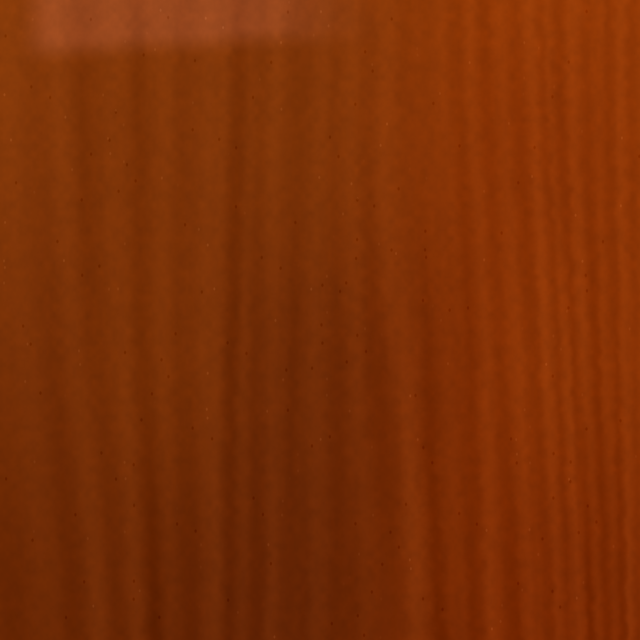
Reproduce this texture procedurally as a three.js fragment shader.

```glsl
// Polished red-brown wood with upright grain, wide at the left and narrow at the right.
varying vec2 vUv;

const vec3 DARK_WOOD = vec3(0.385, 0.138, 0.016);
const vec3 BRIGHT_WOOD = vec3(0.560, 0.245, 0.038);
const vec3 RED_TINT = vec3(0.018, -0.020, -0.012);
const vec3 STREAK_TINT = vec3(0.115, 0.075, 0.038);
const vec3 SHEEN_TINT = vec3(0.085, 0.065, 0.085);
const vec3 FLECK_TINT = vec3(0.085, 0.075, 0.065);

float hash(vec2 p) {
  return fract(sin(dot(p, vec2(127.1, 311.7))) * 43758.5453);
}

float noise(vec2 p) {
  vec2 cell = floor(p);
  vec2 f = fract(p);
  f = f * f * (3.0 - 2.0 * f);
  float low = mix(hash(cell), hash(cell + vec2(1.0, 0.0)), f.x);
  float high = mix(hash(cell + vec2(0.0, 1.0)), hash(cell + vec2(1.0, 1.0)), f.x);
  return mix(low, high, f.y);
}

float fbm(vec2 p) {
  float sum = 0.0;
  float amplitude = 0.5;
  for (int i = 0; i < 4; i++) {
    sum += amplitude * noise(p);
    p = p * 2.03 + vec2(17.3, 9.1);
    amplitude *= 0.5;
  }
  return sum / 0.9375;
}

// Follows the leaning fibres and frays their edges.
float fibreCoordinate(vec2 p) {
  float lean = 0.04 * cos(9.0 * (p.x - 0.1)) * (1.0 - p.y);
  float sway = 0.025 * (noise(p * vec2(4.0, 2.2)) - 0.5);
  float fray = 0.012 * (fbm(p * vec2(45.0, 60.0)) - 0.5);
  return p.x - lean + sway + fray;
}

// Light and dark streaks, from about -0.5 to 0.5, denser to the right.
float streaks(float x, float y) {
  float phase = 9.0 * x + 8.0 * x * x;
  float bands = 0.5 + 0.5 * sin(6.2832 * (phase + 0.9 * noise(vec2(phase * 0.7, y * 1.3))));
  float broad = noise(vec2(phase * 1.7 + 5.0, y * 1.1));
  float fine = noise(vec2(phase * 4.5 + 31.0, y * 2.0));
  return 0.36 * bands + 0.44 * broad + 0.20 * fine - 0.5;
}

// Broad light over the board: brightest at the upper right, darkest low in the middle.
vec3 boardColour(vec2 p) {
  float right = smoothstep(0.45, 0.8, p.x);
  float left = 1.0 - smoothstep(0.0, 0.42, p.x);
  float light = 0.10 + 0.47 * p.y + 0.33 * right + 0.27 * left;
  light += 0.3 * (noise(p * vec2(5.0, 3.0) + 3.7) - 0.5);
  return mix(DARK_WOOD, BRIGHT_WOOD, light) + RED_TINT * right;
}

// Pale reflection along the upper edge.
float sheen(vec2 p) {
  float edge = 0.915 + 0.05 * p.x + 0.012 * (fbm(p * 14.0) - 0.5);
  float across = smoothstep(0.02, 0.08, p.x) * (1.0 - smoothstep(0.38, 0.62, p.x));
  return smoothstep(edge - 0.022, edge + 0.022, p.y) * across;
}

// Sparse soft specks, one at most in each grid cell.
float flecks(vec2 p, float count, float share) {
  vec2 grid = p * count;
  vec2 cell = floor(grid);
  vec2 centre = 0.3 + 0.4 * vec2(hash(cell + 3.1), hash(cell + 8.7));
  float distanceToSpeck = length((fract(grid) - centre) * vec2(1.3, 0.9));
  return step(1.0 - share, hash(cell + 41.0)) * (1.0 - smoothstep(0.05, 0.28, distanceToSpeck));
}

void main() {
  vec2 p = vUv;
  float contrast = mix(1.1, 0.72, p.y);
  float streak = streaks(fibreCoordinate(p), p.y);

  vec3 colour = boardColour(p);
  colour += STREAK_TINT * streak * contrast;
  colour += SHEEN_TINT * sheen(p);

  // Pores and fine mottling
  float mottle = fbm(p * vec2(95.0, 75.0) + 11.0) - 0.5;
  colour *= 1.0 + 0.11 * mottle;
  float lightFlecks = flecks(p, 85.0, 0.035) * smoothstep(-0.2, 0.25, streak);
  colour += FLECK_TINT * (0.7 * lightFlecks - 0.6 * flecks(p + 0.37, 75.0, 0.03));

  gl_FragColor = vec4(clamp(colour, 0.0, 1.0), 1.0);
}
```
